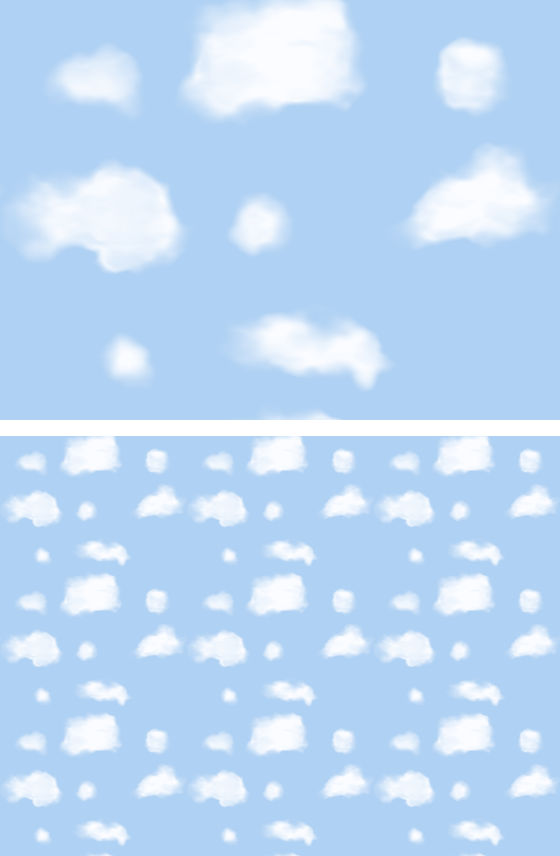
Top, the tile; bottom, the same tile 3 across and 3 down.
A Shadertoy shader for this texture:

```glsl
#define SKY vec3(0.685, 0.818, 0.953)
#define CLOUD vec3(0.985, 0.99, 1.0)
#define TILE vec2(4.0, 3.0)
#define CLOUDS 8
#define WARP 0.30
#define EDGE_MIN 0.05
#define EDGE_MAX 0.13
#define THIN 0.58

// Integer hash of a lattice point, three values in 0..1
vec3 hash3(vec2 cell) {
    uvec2 u = uvec2(ivec2(cell) + 64);
    uint h = u.x * 1597334677u ^ u.y * 3812015801u;
    h = (h ^ (h >> 15)) * 2246822519u;
    h = (h ^ (h >> 13)) * 3266489917u;
    h ^= h >> 16;
    return vec3(uvec3(h, h >> 10, h >> 20) & 1023u) / 1023.0;
}

// Value noise that wraps after the given number of cells
float noise(vec2 p, vec2 period) {
    vec2 i = floor(p), f = fract(p);
    f = f * f * f * (f * (f * 6.0 - 15.0) + 10.0);
    vec2 a = mod(i, period), b = mod(i + 1.0, period);
    float low = mix(hash3(a).x, hash3(vec2(b.x, a.y)).x, f.x);
    float high = mix(hash3(vec2(a.x, b.y)).x, hash3(b).x, f.x);
    return mix(low, high, f.y);
}

// Three octaves; freq holds whole cells per unit so every octave tiles
float fbm(vec2 p, vec2 freq, float shift) {
    float sum = 0.0, amp = 0.57;
    for (int i = 0; i < 3; i++) {
        sum += amp * noise(p * freq + shift, TILE * freq);
        freq *= 2.0;
        amp *= 0.5;
    }
    return sum;
}

// Approximate depth below the surface of one cloud, negative outside
float cloudDepth(vec2 p, vec2 warp, int index) {
    float t = float(index) / float(CLOUDS - 1);
    vec2 cell = vec2(index % 3, index / 3);
    vec3 rnd = hash3(cell + 31.0) - 0.5;
    bool large = index % 2 == 1;

    // Large and small clouds alternate like a checkerboard
    vec2 size = large ? mix(vec2(0.66, 0.46), vec2(0.53, 0.22), t)
                      : mix(vec2(0.29, 0.23), vec2(0.18, 0.16), t);
    vec2 jitter = large ? vec2(0.16, 0.22) : vec2(0.50, 0.36);
    vec2 center = (cell + 0.5) * vec2(TILE.x / 3.0, 1.0);
    center = vec2(center.x + 0.1 * cell.y, TILE.y - center.y) + rnd.xy * jitter;

    // Nearest wrapped copy, bent and slightly tilted
    vec2 d = p - center;
    d -= TILE * round(d / TILE);
    d += warp * (large ? 1.0 : 0.75);
    d.y += 0.4 * rnd.z * d.x;

    // Domed top and flatter base
    vec2 q = d / size;
    q.x *= 1.0 + 0.7 * t * max(q.y, 0.0);
    float power = mix(2.3, 3.2, smoothstep(0.3, -0.3, q.y));
    vec2 s = pow(abs(q) + 0.0001, vec2(power));
    return (1.0 - pow(s.x + s.y, 1.0 / power)) * min(size.x, size.y);
}

void mainImage(out vec4 fragColor, in vec2 fragCoord) {
    vec2 p = fragCoord / iResolution.xy * TILE;

    // Union of all clouds
    vec2 warp = WARP * (vec2(fbm(p, vec2(3.0), 0.0), fbm(p, vec2(3.0, 4.0), 7.3)) - 0.5);
    float depth = -1.0;
    for (int i = 0; i < CLOUDS; i++)
        depth = max(depth, cloudDepth(p, warp, i));

    // Soft rim of varying width
    float rim = mix(EDGE_MIN, EDGE_MAX, smoothstep(0.3, 0.7, fbm(p, vec2(2.0), 3.7)));
    float density = smoothstep(-0.5 * rim, rim, depth);

    // Flat wispy streaks, whiter towards the core
    float streaks = smoothstep(0.22, 0.72, fbm(p + 0.5 * warp, vec2(3.0, 6.0), 11.1));
    float core = smoothstep(0.04, 0.24, depth);
    density *= mix(THIN + 0.22 * core, 1.0, streaks);

    fragColor = vec4(mix(SKY, CLOUD, density), 1.0);
}
```
